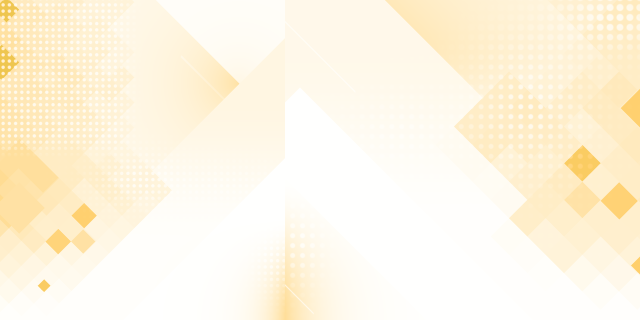
Write a Shadertoy shader that draws this background.

```glsl
// Two pale golden panels of diagonal bands, stepped diamond mosaics and halftone dots.
// Every layer adds to one scalar "tint", which is mapped to a white-to-gold ramp.
// Coordinates are in canvas heights: x runs over 0..2, y over 0..1.

const float SEAM = 0.891;

// Solid diamonds: centre x, centre y, half diagonal, tint
const vec4 GEMS[12] = vec4[12](
    vec4(0.263, 0.326, 0.040, 0.92), vec4(0.182, 0.245, 0.040, 0.85),
    vec4(0.260, 0.245, 0.038, 0.58), vec4(0.138, 0.107, 0.020, 1.00),
    vec4(0.005, 0.805, 0.055, 1.12), vec4(0.020, 0.970, 0.040, 1.12),
    vec4(0.060, 0.350, 0.080, 0.58), vec4(1.820, 0.490, 0.057, 1.00),
    vec4(1.935, 0.372, 0.058, 0.88), vec4(1.820, 0.375, 0.057, 0.56),
    vec4(2.000, 0.662, 0.060, 0.92), vec4(2.000, 0.170, 0.028, 0.95));

float hash(vec2 p) {
    return fract(sin(dot(p, vec2(127.1, 311.7))) * 43758.5);
}

// Soft elliptical spot
float blob(vec2 p, vec2 centre, vec2 size) {
    vec2 d = (p - centre) / size;
    return exp(-dot(d, d));
}

// Axes along the two diagonals
vec2 diagonal(vec2 p) { return vec2(p.x + p.y, p.x - p.y); }

float dots(vec2 p, float spacing, float radius) {
    float d = length(fract(p / spacing) - 0.5);
    return 1.0 - smoothstep(radius - 0.07, radius + 0.07, d);
}

// Large bands and glows of the left panel
float leftBands(vec2 p) {
    vec2 d = diagonal(p);
    float toTip = length(p - vec2(0.747, 0.740));
    float fan = d.x < 1.487 ? 0.12 + 0.45 * exp(-toTip * 7.0)
                            : 0.03 + 0.13 * exp(-toTip * 10.0);
    fan -= 0.08 * step(abs(d.x - 1.39), 0.004) * step(toTip, 0.2);
    float cream = 0.16 * smoothstep(0.25, 0.7, p.y) + 0.02;
    float t = d.y < 0.01 ? fan * smoothstep(0.1, 0.5, p.y) : cream;
    if (d.y > 0.385) t = 0.0;
    return t + 0.65 * exp((p.x - SEAM) * 16.0) * smoothstep(0.32, 0.0, p.y);
}

// Large bands and glows of the right panel
float rightBands(vec2 p) {
    vec2 d = diagonal(p);
    float t = 0.0;
    if (d.x > 1.664 || d.y < 0.211) t = 0.12 * smoothstep(0.3, 0.85, p.y) + 0.01;
    if (d.x > 2.203)
        t += 0.32 * exp((2.203 - d.x) * 2.5) * smoothstep(0.55, 0.9, p.y);
    if (d.x < 1.333)
        t = 0.65 * exp((SEAM - p.x) * 10.0) * smoothstep(0.45, 0.0, p.y);
    float line = step(abs(d.x - 1.823), 0.003) * step(p.x, 1.11)
               + step(abs(d.x - 1.0), 0.003) * step(p.x, 0.98);
    return t * (1.0 - 0.6 * line);
}

// Tint wanted at a cell centre; the stepped outline comes from sampling per cell
float leftMosaic(vec2 c) {
    float bump = exp(-pow((c.y - 0.4) / 0.07, 2.0));
    float inside = min(0.40 + 0.11 * bump, 0.15 + 0.95 * c.y) - c.x;
    float t = 0.20 + 0.17 * smoothstep(0.0, 0.3, inside);
    t += 0.25 * blob(c, vec2(0.0, 0.40), vec2(0.14, 0.16));
    t += 0.25 * blob(c, vec2(0.0, 0.85), vec2(0.08, 0.18));
    t += 0.10 * blob(c, vec2(0.25, 0.78), vec2(0.1));
    return t * step(0.0, inside) * smoothstep(-0.05, 0.36, c.y);
}

float rightMosaic(vec2 c) {
    float inside = c.x - 1.45 - 0.68 * abs(c.y - 0.6);
    float t = mix(0.07, 0.36, step(0.0, inside)) * step(-0.1, inside);
    t *= smoothstep(0.0, 0.38, c.y);
    return t * (1.0 - 0.75 * blob(c, vec2(1.72, 0.88), vec2(0.13, 0.15)));
}

// Flat-coloured diamond cells with a little variation between them
float mosaic(vec2 p, bool left) {
    vec2 anchor = diagonal(left ? vec2(0.263, 0.326) : vec2(1.820, 0.490));
    float size = left ? 0.0785 : 0.1146;
    vec2 id = floor((diagonal(p) - anchor) / size + 0.5);
    vec2 d = anchor + id * size;
    vec2 centre = 0.5 * vec2(d.x + d.y, d.x - d.y);
    float vary = 0.7 + 0.35 * hash(id) + 0.25 * hash(floor(id * 0.5) + 9.0);
    return vary * (left ? leftMosaic(centre) : rightMosaic(centre));
}

// Where the halftone dots show, from 0 to 1
float dotMask(vec2 p, bool left) {
    if (left)
        return smoothstep(0.50, 0.58, p.y) * smoothstep(0.45, 0.34, p.x)
             + blob(p, vec2(0.43, 0.44), vec2(0.12, 0.08))
             + 0.6 * blob(p, vec2(0.70, 0.42), vec2(0.18, 0.07))
             + blob(p, vec2(0.85, 0.20), vec2(0.06, 0.10));
    return blob(p, vec2(1.65, 0.66), vec2(0.17, 0.20))
         + blob(p, vec2(1.92, 0.95), vec2(0.17, 0.11))
         + 0.7 * blob(p, vec2(1.25, 0.58), vec2(0.17, 0.12))
         + blob(p, vec2(0.94, 0.25), vec2(0.08, 0.13));
}

vec3 shade(vec2 p) {
    bool left = p.x < SEAM;
    float t = max(left ? leftBands(p) : rightBands(p), mosaic(p, left));

    // Slanted gold bar, then the solid diamonds
    vec2 d = diagonal(p);
    if (abs(d.x - 0.58) < 0.048 && abs(d.y + 0.384) < 0.121) t = 0.62;
    for (int i = 0; i < 12; i++) {
        vec2 q = abs(p - GEMS[i].xy);
        if (q.x + q.y < GEMS[i].z) t = GEMS[i].w;
    }

    float radius = left ? 0.27 : 0.25 + 0.10 * smoothstep(0.75, 0.95, p.y);
    float halftone = dots(p, left ? 0.0195 : 0.031, radius);
    t *= 1.0 - 0.75 * halftone * min(dotMask(p, left), 1.0);
    return vec3(1.0 - 0.4 * max(t - 0.95, 0.0), 1.0 - 0.2 * t, 0.995 - 0.61 * t);
}

void mainImage(out vec4 fragColor, in vec2 fragCoord) {
    // Nine samples per pixel smooth every edge
    vec3 sum = vec3(0.0);
    for (int i = 0; i < 9; i++) {
        vec2 offset = (vec2(i % 3, i / 3) - 1.0) / 3.0;
        sum += shade((fragCoord + offset) / iResolution.y);
    }
    fragColor = vec4(sum / 9.0, 1.0);
}
```
